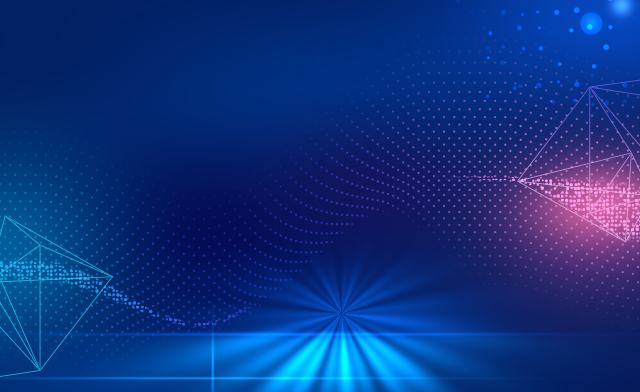
This background is drawn by a WebGL 1 fragment shader. Its source:

```glsl
precision highp float;
// A deep blue stage: soft colour glows, a rayed cyan floor, a dotted wave
// that pinches into a bright ribbon, two wire crystals and scattered sparks.
// Dots are lattices bent along one wave curve; crystals are fans of segments.
uniform vec2 u_resolution;

const float ASPECT = 1.63;         // canvas width in units of its height
const float HORIZON = 0.147;
const float COLUMN_STEP = 0.026;   // dot spacing along the wave
const float ROW_STEP = 0.011;      // dot spacing at the wave crest
const float ROW_GROWTH = 5.0;      // widening of rows away from the crest
const float DOT_RADIUS = 0.0027;
const float WIRE_WIDTH = 0.0011;
const vec3 NAVY = vec3(0.01, 0.10, 0.35);
const vec3 ROYAL = vec3(0.00, 0.19, 0.51);
const vec3 AZURE = vec3(0.02, 0.29, 0.78);
const vec3 MIDNIGHT = vec3(0.01, 0.03, 0.32);
const vec3 INDIGO = vec3(0.09, 0.07, 0.36);
const vec3 TEAL = vec3(0.00, 0.40, 0.64);
const vec3 VIOLET = vec3(0.38, 0.20, 0.50);
const vec3 PINK = vec3(0.88, 0.40, 0.64);
const vec3 CYAN = vec3(0.00, 0.82, 1.00);

float px;                          // one pixel in canvas units

float hash(vec2 p) { return fract(sin(dot(p, vec2(127.1, 311.7))) * 43758.5); }

float glow(vec2 p, vec2 center, vec2 radius) {
  vec2 q = (p - center) / radius;
  return exp(-dot(q, q));
}

float cover(float dist, float width) {
  return 1.0 - smoothstep(width - 0.7 * px, width + 0.7 * px, dist);
}

float segment(vec2 p, vec2 a, vec2 b) {
  vec2 ab = b - a;
  return length(p - a - ab * clamp(dot(p - a, ab) / dot(ab, ab), 0.0, 1.0));
}

// Three wires leaving one hub
float fan(vec2 p, vec2 hub, vec2 a, vec2 b, vec2 c) {
  return min(segment(p, hub, a), min(segment(p, hub, b), segment(p, hub, c)));
}

float crest(float x) {
  return 0.31 - 0.14 * smoothstep(0.1, 0.52, x) + 0.375 * smoothstep(0.5, 1.1, x)
       - 0.09 * smoothstep(1.28, 1.65, x);
}

// Lattice of round dots following the crest
float waveDots(vec2 p, float d) {
  float slope = (crest(p.x + 0.005) - crest(p.x - 0.005)) / 0.01;
  float stretch = 1.0 + ROW_GROWTH * abs(d);
  float row = sign(d) * log(stretch) / (ROW_GROWTH * ROW_STEP);
  float column = p.x / COLUMN_STEP + 0.5 * mod(floor(row), 2.0);
  float dx = (fract(column) - 0.5) * COLUMN_STEP;
  float dy = (fract(row) - 0.5) * ROW_STEP * stretch + slope * dx;
  float below = 0.03 + 0.24 * (1.0 - smoothstep(0.2, 0.5, p.x)) + 0.3 * smoothstep(0.9, 1.3, p.x);
  float reach = d > 0.0 ? 0.42 : below;
  return cover(length(vec2(dx, dy)), DOT_RADIUS) * (1.0 - smoothstep(0.25 * reach, reach, abs(d)));
}

// Cellular scatter: one jittered dot per cell
float scatter(vec2 p, float cell, float radius, float density) {
  vec2 id = floor(p / cell);
  vec2 jitter = 0.3 + 0.4 * vec2(hash(id), hash(id + 17.0));
  float size = radius * (0.5 + 0.5 * hash(id + 5.0));
  return cover(length(p - (id + jitter) * cell), size) * step(hash(id + 31.0), density);
}

float leftCrystal(vec2 p) {
  vec2 top = vec2(0.013, 0.449), inner = vec2(0.102, 0.375), tip = vec2(0.286, 0.294);
  vec2 foot = vec2(0.102, 0.055), side = vec2(-0.03, 0.28), low = vec2(-0.03, 0.035);
  float d = fan(p, tip, top, inner, foot);
  d = min(d, fan(p, inner, top, foot, side));
  d = min(d, fan(p, side, top, tip, foot));
  return min(d, fan(p, foot, low, vec2(-0.05, 0.22), vec2(-0.03, 0.36)));
}

float rightCrystal(vec2 p) {
  vec2 top = vec2(1.502, 0.778), tip = vec2(1.318, 0.538), inner = vec2(1.502, 0.456);
  vec2 foot = vec2(1.593, 0.383), hub = vec2(1.608, 0.610), side = vec2(1.66, 0.50);
  float d = fan(p, top, tip, inner, hub);
  d = min(d, fan(p, top, vec2(1.66, 0.80), vec2(1.68, 0.57), vec2(1.68, 0.75)));
  d = min(d, fan(p, hub, tip, inner, foot));
  d = min(d, fan(p, foot, tip, inner, side));
  return min(d, fan(p, side, hub, inner, tip));
}

vec3 backdrop(vec2 p) {
  vec3 c = mix(NAVY, ROYAL, glow(p, vec2(0.75, 0.78), vec2(0.6, 0.28)));
  c = mix(c, AZURE, 0.85 * glow(p, vec2(1.55, 0.98), vec2(0.42, 0.24)));
  c += vec3(0.0, 0.015, 0.03) * sin(7.0 * p.y - 3.0 * p.x) * smoothstep(0.6, 0.9, p.y);
  c = mix(c, MIDNIGHT, 0.9 * glow(p, vec2(0.53, 0.40), vec2(0.34, 0.19)));
  c = mix(c, INDIGO, 0.8 * glow(p, vec2(0.95, 0.52), vec2(0.26, 0.16)));
  c = mix(c, TEAL, 0.9 * glow(p, vec2(0.0, 0.34), vec2(0.27, 0.27)));
  c = mix(c, ROYAL, 0.7 * glow(p, vec2(0.25, 0.03), vec2(0.4, 0.14)));
  c = mix(c, VIOLET, 0.85 * glow(p, vec2(1.53, 0.42), vec2(0.27, 0.20)));
  return mix(c, PINK, 0.9 * glow(p, vec2(1.54, 0.475), vec2(0.18, 0.10)));
}

// Haze above the horizon, bright floor below it, both cut by soft rays
vec3 stage(vec2 p) {
  vec2 q = p - vec2(0.87, 0.20);
  float angle = atan(q.x, -q.y);
  float rays = 0.65 + 0.2 * sin(9.0 * angle + 1.0) + 0.15 * sin(23.0 * angle);
  float ground = 1.0 - smoothstep(HORIZON - 0.02, HORIZON + 0.02, p.y);
  vec3 c = vec3(0.0, 0.30, 0.58) * rays * glow(p, vec2(0.90, 0.17), vec2(0.28, 0.12));
  c += vec3(0.0, 0.27, 0.38) * ground * rays * glow(p, vec2(0.83, 0.06), vec2(0.45, 0.14));
  c += CYAN * 0.65 * ground * rays * glow(p, vec2(0.83, 0.07), vec2(0.25, 0.09));
  c += AZURE * 0.5 * glow(p, vec2(0.75, HORIZON), vec2(0.5, 0.004));
  c += CYAN * 0.35 * glow(p, vec2(0.55, 0.035), vec2(0.45, 0.003));
  return c + CYAN * 0.35 * glow(p, vec2(0.542, 0.06), vec2(0.003, 0.09));
}

void main() {
  px = 1.0 / u_resolution.y;
  vec2 p = gl_FragCoord.xy / u_resolution * vec2(ASPECT, 1.0);
  vec3 color = backdrop(p) + stage(p);

  // Dotted wave and its dense ribbon
  float d = p.y - crest(p.x);
  vec3 dotColor = mix(vec3(0.0, 0.62, 0.88), vec3(0.16, 0.22, 0.85), smoothstep(0.1, 0.55, p.x));
  dotColor = mix(dotColor, vec3(0.95, 0.55, 0.88), smoothstep(0.7, 1.4, p.x));
  color = mix(color, dotColor, 0.65 * waveDots(p, d));
  float width = 0.006 + 0.025 * (1.0 - smoothstep(0.1, 0.5, p.x)) + 0.075 * smoothstep(1.3, 1.6, p.x);
  float ends = 1.0 - smoothstep(0.5, 0.72, p.x) + smoothstep(1.1, 1.3, p.x);
  float ribbon = (1.0 - smoothstep(0.6 * width, width, abs(d))) * ends;
  color = mix(color, dotColor + 0.12, 0.85 * ribbon * scatter(p, 0.0105, 0.0045, 0.85));

  // Wire crystals
  color = mix(color, vec3(0.15, 0.85, 0.95), 0.75 * cover(leftCrystal(p), WIRE_WIDTH));
  vec3 wire = mix(vec3(0.95, 0.75, 0.95), vec3(0.48, 0.40, 0.95), smoothstep(0.5, 0.75, p.y));
  color = mix(color, wire, 0.75 * cover(rightCrystal(p), WIRE_WIDTH));

  // Sparks and the haloed light
  float sparkArea = glow(p, vec2(1.48, 0.90), vec2(0.16, 0.15));
  color += AZURE * sparkArea * scatter(p, 0.045, 0.007, 0.6);
  color += AZURE * 0.8 * scatter(p, 0.08, 0.006, 0.3) * glow(p, vec2(1.22, 0.85), vec2(0.12));
  float halo = length(p - vec2(1.506, 0.94));
  color += AZURE * (0.35 * cover(halo, 0.028) + 0.7 * exp(-halo * halo / 0.0003));
  color += vec3(0.25, 0.4, 0.45) * glow(p, vec2(1.583, 0.987), vec2(0.025));
  gl_FragColor = vec4(clamp(color, 0.0, 1.0), 1.0);
}
```
